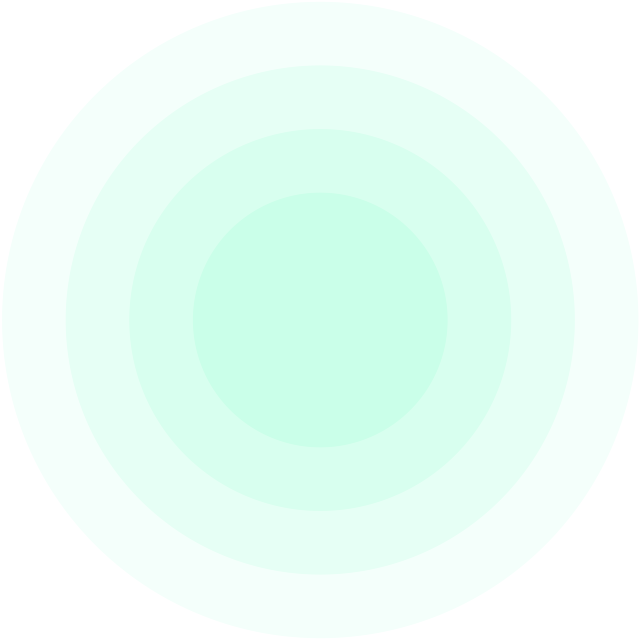
Write a Shadertoy shader that draws this background.

```glsl
void mainImage(out vec4 fragColor, in vec2 fragCoord) {
    float canvas = min(iResolution.x, iResolution.y);
    vec2 p = (fragCoord - 0.5 * iResolution.xy) / canvas;
    float dist = length(p - vec2(0.0004, 0.0));
    float softness = 0.6 / canvas;

    vec3 paleMint = vec3(0.957, 1.0, 0.984);
    vec3 deepMint = vec3(0.792, 1.0, 0.912);
    vec3 color = vec3(1.0);

    // Concentric discs, from the widest and palest inward
    for (int i = 0; i < 4; i++) {
        float ring = float(i);
        float radius = 0.4972 - 0.0994 * ring;
        float disc = 1.0 - smoothstep(-softness, softness, dist - radius);
        color = mix(color, mix(paleMint, deepMint, ring / 3.0), disc);
    }

    fragColor = vec4(color, 1.0);
}
```
